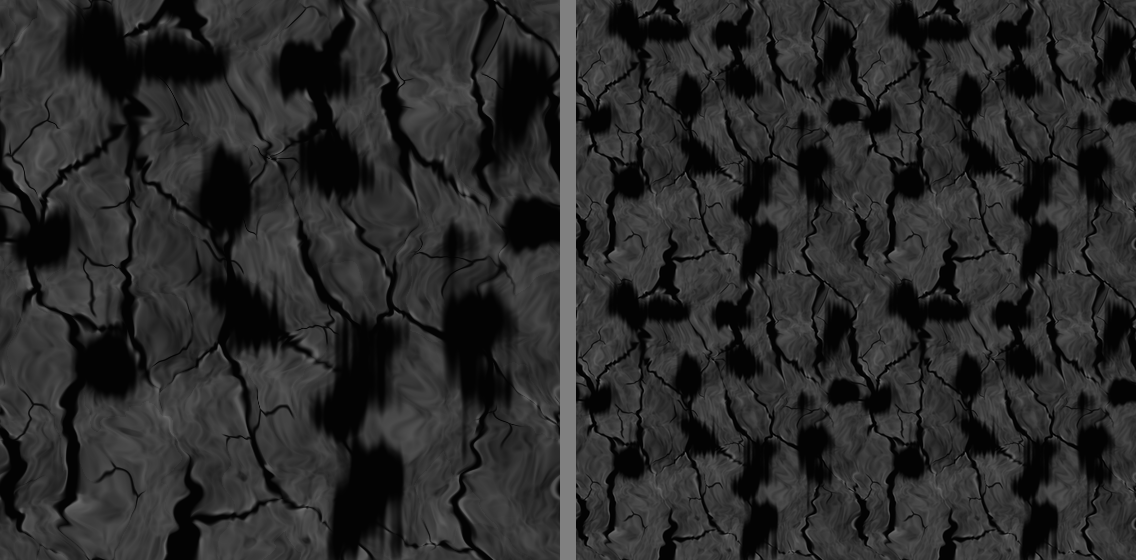
Left, the tile; right, the same tile 2 across and 2 down.
This texture is drawn by a three.js fragment shader. Its source:

```glsl
// Dark weathered bark: leaning plates split by jagged cracks, sunk in soft black stains.
// Plates, flakes and grain are wrapped cellular noise; the warps and mottling are
// layered sines with whole wave numbers, so that every layer tiles.
varying vec2 vUv;

const float TAU = 6.28318;
const float SOOT = 0.013;

vec2 hash2(vec2 p) {
  return fract(sin(vec2(dot(p, vec2(127.1, 311.7)), dot(p, vec2(269.5, 183.3)))) * 43758.5);
}

// Sum of randomly turned sines, with zero mean and unit variance.
float waves(vec2 uv, vec2 freq, float seed) {
  float sum = 0.0;
  for (int i = 0; i < 10; i++) {
    vec2 h = hash2(vec2(float(i) + 1.0, seed));
    float turn = TAU * h.x;
    float spread = 0.6 + 0.8 * fract(h.y * 7.0);
    vec2 k = floor(freq * spread * vec2(cos(turn), sin(turn)) + 0.5);
    sum += sin(TAU * (dot(k, uv) + h.y));
  }
  return sum / sqrt(5.0);
}

// Random site of a cell; rows that wrap also undo the lean.
vec2 siteHash(vec2 cell, vec2 cells, float lean) {
  cell.x -= lean * floor((cell.y + 0.5) / cells.y);
  return hash2(floor(mod(cell + 0.5, cells)) + cells);
}

// x: distance to the crack edge (negative inside), y: distance to the site, z: cell id.
vec3 cellular(vec2 uv, vec2 cells, float lean, float width) {
  vec2 p = uv * cells + vec2(lean * uv.y, 0.0);
  vec2 base = floor(p);
  vec2 f = p - base;
  vec2 nearest = vec2(9.0);
  float id = 0.0;
  for (int j = -1; j <= 1; j++)
  for (int i = -1; i <= 1; i++) {
    vec2 o = vec2(float(i), float(j));
    vec2 h = siteHash(base + o, cells, lean);
    vec2 r = o + 0.1 + 0.8 * h - f;
    if (dot(r, r) < dot(nearest, nearest)) {
      nearest = r;
      id = fract(h.x * 13.0 + h.y * 7.0);
    }
  }
  float edge = 1.0;
  for (int j = -2; j <= 2; j++)
  for (int i = -2; i <= 2; i++) {
    vec2 o = vec2(float(i), float(j));
    vec2 r = o + 0.1 + 0.8 * siteHash(base + o, cells, lean) - f;
    vec2 across = r - nearest;
    if (dot(across, across) > 0.0001) {
      vec2 n = normalize(across);
      float gap = dot(0.5 * (r + nearest), n) / length(n * cells);
      edge = min(edge, gap - width * mix(0.25, 1.0, abs(n.x)));
    }
  }
  return vec3(edge, length(nearest), id);
}

// Signed distance to scattered upright ellipses.
float stainDistance(vec2 uv) {
  vec2 base = floor(uv * 4.0);
  vec2 f = uv * 4.0 - base;
  float d = 1.0;
  for (int j = -1; j <= 1; j++)
  for (int i = -1; i <= 1; i++) {
    vec2 o = vec2(float(i), float(j));
    vec2 cell = floor(mod(base + o + 0.5, 4.0));
    vec2 place = hash2(cell + 17.0);
    vec2 size = hash2(cell + 53.0);
    vec2 radius = vec2(0.04 + 0.03 * size.x, 0.045 + 0.1 * size.y * size.y);
    vec2 delta = (o + 0.15 + 0.7 * place - f) / 4.0;
    delta.x += 0.6 * (place.y - 0.5) * delta.y;
    float absent = step(0.8, fract(size.x * 9.0));
    d = min(d, (length(delta / radius) - 1.0) * radius.x + absent);
  }
  return d;
}

void main() {
  // Warp: slow bends, then ever finer jags
  vec2 uv = vUv;
  uv += 0.012 * vec2(waves(uv, vec2(5.0), 1.0), waves(uv, vec2(5.0), 2.0));
  uv += 0.004 * vec2(waves(uv, vec2(16.0), 3.0), waves(uv, vec2(16.0), 4.0));
  uv += 0.0012 * vec2(waves(uv, vec2(42.0), 5.0), waves(uv, vec2(42.0), 6.0));

  // Plates, flakes and grain
  float crackWidth = 0.006 + 0.005 * waves(vUv, vec2(3.0), 7.0);
  vec3 plate = cellular(uv, vec2(6.0, 3.0), 1.0, crackWidth);
  vec3 flake = cellular(uv, vec2(10.0, 8.0), 1.0, 0.0);
  vec3 grain = cellular(uv, vec2(84.0, 52.0), 0.0, 0.0);
  float mottle = waves(uv, vec2(18.0, 12.0), 8.0);
  float fibre = waves(uv, vec2(60.0, 24.0), 9.0);

  float tone = 0.22 + 0.04 * (plate.z - 0.5) + 0.035 * (flake.z - 0.5);
  tone += 0.022 * waves(uv, vec2(5.0), 10.0) + 0.02 * mottle + 0.013 * fibre;
  tone += 0.06 * (grain.y - 0.42);

  // Pale broken rims along the cracks, and small round pits
  float rim = 1.0 - smoothstep(0.003, 0.013, plate.x);
  tone += 0.1 * rim * smoothstep(-0.2, 1.5, mottle + 0.5 * fibre);
  float pit = 1.0 - smoothstep(0.06, 0.13, flake.y);
  tone -= 0.07 * pit * step(0.8, flake.z);

  // Hairline splits in a few places
  float split = 1.0 - smoothstep(0.0, 0.0035, flake.x);
  tone *= 1.0 - 0.85 * split * smoothstep(0.7, 1.2, waves(vUv, vec2(4.0), 11.0));

  // Cracks and stains with streaked edges
  float lit = smoothstep(-0.003, 0.006, plate.x + 0.0012 * fibre);
  float streak = waves(vUv, vec2(48.0, 2.0), 12.0);
  float stain = stainDistance(vUv) + 0.012 * waves(vUv, vec2(8.0), 13.0) + 0.005 * streak;
  lit *= smoothstep(-0.018, 0.02, stain);

  gl_FragColor = vec4(vec3(mix(SOOT, max(tone, SOOT), lit)), 1.0);
}
```
